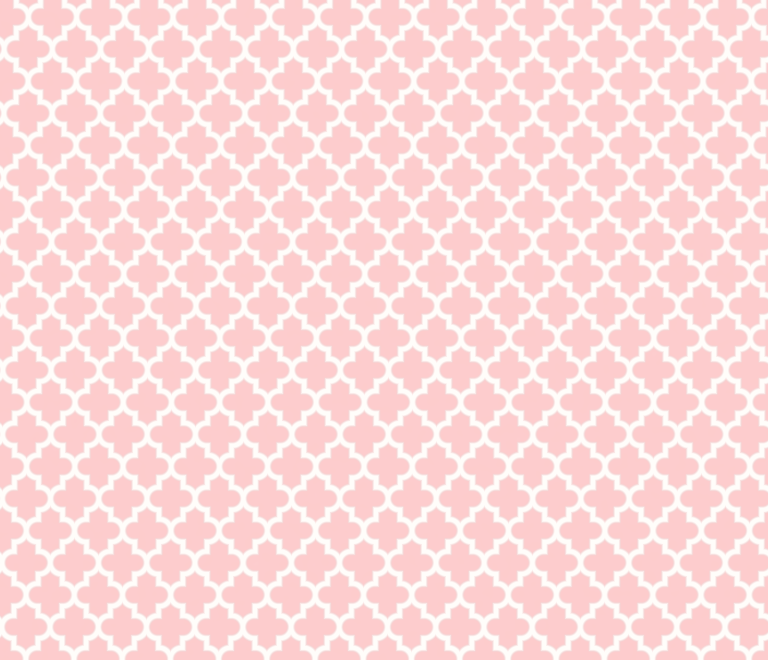
Reproduce this pattern procedurally as a WebGL 2 fragment shader.

```glsl
#version 300 es
precision highp float;
// Pink quatrefoil trellis outlined in cream, on a half-drop lattice.
// Each point is folded into one quarter tile, where the outline is a
// round lobe and a square step, repeated by a half turn.

#define COLUMNS 15.93     // repeats across the canvas
#define TILE_HEIGHT 1.332 // tile height, in tile widths
#define ORIGIN vec2(0.097, -0.166) // a tile centre, from the canvas centre
#define SHEAR 0.004       // slight lean of the columns
#define LOBE_RADIUS 0.235
#define HALF_LINE 0.056
#define SOFTNESS 0.028
#define MOTTLE 0.006
#define PINK vec3(0.992, 0.800, 0.803)
#define FRINGE vec3(0.960, 0.826, 0.826)
#define CREAM vec3(1.000, 0.992, 0.982)

uniform vec2 u_resolution;
out vec4 fragColor;

vec2 hashGradient(vec2 cell) {
  vec2 h = vec2(dot(cell, vec2(127.1, 311.7)), dot(cell, vec2(269.5, 183.3)));
  return fract(sin(h) * 43758.5) * 2.0 - 1.0;
}

float gradientNoise(vec2 p) {
  vec2 i = floor(p), f = p - i;
  vec2 u = f * f * (3.0 - 2.0 * f);
  vec2 e = vec2(1.0, 0.0);
  float low = mix(dot(hashGradient(i), f),
                  dot(hashGradient(i + e.xy), f - e.xy), u.x);
  float high = mix(dot(hashGradient(i + e.yx), f - e.yx),
                   dot(hashGradient(i + e.xx), f - e.xx), u.x);
  return mix(low, high, u.y);
}

float boxDistance(vec2 p, vec2 halfSize) {
  vec2 d = abs(p) - halfSize;
  return length(max(d, 0.0)) + min(max(d.x, d.y), 0.0);
}

// Signed distance to the trellis line, negative inside it
float trellisDistance(vec2 p) {
  vec2 tile = vec2(1.0, TILE_HEIGHT);
  vec2 quarter = 0.5 * tile;
  vec2 middle = 0.5 * quarter;

  // Mirror into a quarter tile, then half-turn its upper part
  vec2 q = abs(p - tile * floor(p / tile + 0.5));
  if (q.y > middle.y) q = quarter - q;

  // Upright step with square corners
  float stepHalf = middle.y - LOBE_RADIUS + HALF_LINE;
  float d = boxDistance(q - middle, vec2(HALF_LINE, stepHalf));

  // Round side lobe with a short flat shoulder
  if (q.x > middle.x) {
    float lobeX = quarter.x - LOBE_RADIUS;
    float radius = length(vec2(max(q.x - lobeX, 0.0), q.y));
    d = min(d, abs(radius - LOBE_RADIUS) - HALF_LINE);
  }
  return d;
}

void main() {
  float scale = COLUMNS / u_resolution.x;
  vec2 p = (gl_FragCoord.xy - 0.5 * u_resolution) * scale - ORIGIN;
  p.x -= SHEAR * p.y;

  float d = trellisDistance(p);
  float soft = max(SOFTNESS, 0.75 * scale);

  // Faint mottling and a dull rim beside the line
  vec3 color = PINK + MOTTLE * gradientNoise(p * 5.0) * vec3(0.3, 0.6, 1.0);
  float rim = 1.0 - smoothstep(0.4 * soft, 1.5 * soft, d);
  color = mix(color, FRINGE, rim);

  // Cream line
  color = mix(CREAM, color, smoothstep(-soft, soft, d));
  fragColor = vec4(color, 1.0);
}
```
